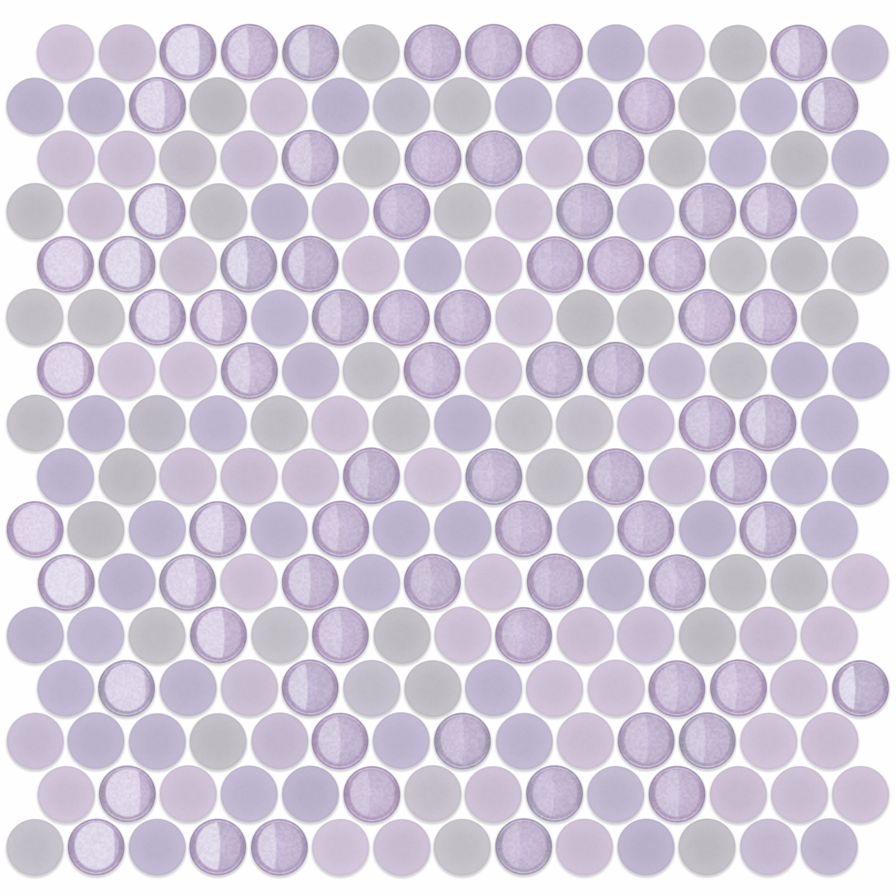
Give the GLSL for this pattern, as a Shadertoy shader.

```glsl
#define COLUMNS 14.0
#define ROWS 16.0
#define PITCH vec2(0.0682, 0.0591)
#define FIRST_TILE vec2(0.039, 0.0547)
#define ROW_SHIFT 0.0345
#define RADIUS 0.0315
#define JITTER 0.0012
#define GLASS_SHARE 0.34
#define GRAIN_SCALE 420.0
#define BACKGROUND vec3(0.995)

vec3 hash3(vec2 p) {
    vec3 q = fract(p.xyx * vec3(0.1031, 0.1030, 0.0973));
    q += dot(q, q.yxz + 33.33);
    return fract((q.xxy + q.yzz) * q.zyx);
}

float noise(vec2 p) {
    vec2 i = floor(p), f = fract(p);
    f = f * f * (3.0 - 2.0 * f);
    vec2 e = vec2(0, 1);
    return mix(mix(hash3(i).x, hash3(i + e.yx).x, f.x),
               mix(hash3(i + e).x, hash3(i + e.yy).x, f.x), f.y);
}

// Frosted tile: pink lavender, blue lavender or grey
vec3 matteColor(vec2 q, vec3 rnd, float grain) {
    vec3 pink = vec3(0.795, 0.745, 0.825);
    vec3 blue = vec3(0.735, 0.705, 0.800);
    vec3 grey = vec3(0.752, 0.740, 0.770);
    vec3 tint = mix(pink, blue, smoothstep(0.38, 0.62, rnd.x));
    tint = mix(tint, grey, smoothstep(0.66, 0.80, rnd.y));
    float r = length(q);
    float shade = 0.98 + 0.03 * rnd.z + 0.035 * smoothstep(0.3, 0.95, r);
    shade -= 0.05 * smoothstep(0.92, 1.0, r);
    return tint * shade + 0.012 * (grain - 0.5);
}

// Glossy tile: dark rim, pale inner disc and a sheen cut by a vertical edge
vec3 glassColor(vec2 q, float across, vec3 rnd, float grain) {
    vec3 rimColor = mix(vec3(0.68, 0.60, 0.735), vec3(0.65, 0.62, 0.71), rnd.x * rnd.x);
    vec3 bodyColor = mix(vec3(0.775, 0.71, 0.82), vec3(0.735, 0.69, 0.79), rnd.y);
    vec3 sheenColor = vec3(0.91, 0.89, 0.945);
    float r = length(q);
    float inner = length((q - vec2(0.02, 0.04)) / vec2(0.80, 0.86));
    float disc = 1.0 - smoothstep(0.92, 1.04, inner);

    float split = mix(0.75, -0.05, smoothstep(0.02, 0.36, across)) + 0.3 * (rnd.z - 0.5);
    float sheen = 1.0 - smoothstep(split - 0.05, split + 0.05, q.x + 0.12 * q.y * q.y);
    float strength = mix(0.3, 0.9, smoothstep(0.08, 0.42, abs(across - 0.6)));

    vec3 col = mix(rimColor, bodyColor, 0.25 + 0.75 * disc);
    col += 0.04 * disc * (1.0 - inner);
    col = mix(col, sheenColor, sheen * strength * disc * (0.72 + 0.28 * rnd.y));

    // Refracted side crescents and the bright bevel
    float crescent = smoothstep(0.72, 0.95, abs(q.x)) * (1.0 - disc);
    col -= 0.05 * crescent;
    float bevel = smoothstep(0.045, 0.0, abs(r - 0.92));
    col += 0.10 * bevel * smoothstep(0.2, 0.9, abs(q.y));
    col -= 0.07 * smoothstep(0.94, 1.0, r);
    return col + 0.055 * (grain - 0.5);
}

void mainImage(out vec4 fragColor, in vec2 fragCoord) {
    float size = min(iResolution.x, iResolution.y);
    vec2 p = (fragCoord - 0.5 * iResolution.xy) / size + 0.5;
    float aa = 1.0 / size;

    // Nearest tile among the adjacent staggered rows
    float nearest = 1e3, shadowDist = 1e3;
    vec2 center = vec2(0), id = vec2(0);
    float baseRow = round((p.y - FIRST_TILE.y) / PITCH.y);
    for (int k = -1; k <= 1; k++) {
        float row = clamp(baseRow + float(k), 0.0, ROWS - 1.0);
        float startX = FIRST_TILE.x + ROW_SHIFT * mod(row, 2.0);
        float column = clamp(round((p.x - startX) / PITCH.x), 0.0, COLUMNS - 1.0);
        vec2 cell = vec2(column, row);
        vec2 c = vec2(startX, FIRST_TILE.y) + cell * PITCH;
        c += JITTER * (hash3(cell + 71.0).xy - 0.5);
        float d = length(p - c);
        shadowDist = min(shadowDist, length(p - c + vec2(0.0, 0.0018)) - RADIUS);
        if (d < nearest) {
            nearest = d;
            center = c;
            id = cell;
        }
    }

    // Soft contact shadow
    vec3 col = BACKGROUND - 0.16 * (1.0 - smoothstep(-0.001, 0.0032, shadowDist));

    // Tile surface
    vec2 q = (p - center) / RADIUS;
    vec3 rnd = hash3(id + 13.0);
    float grain = noise(p * GRAIN_SCALE);
    bool isGlass = hash3(id + 137.0).x < GLASS_SHARE;
    vec3 tile = isGlass ? glassColor(q, center.x, rnd, grain) : matteColor(q, rnd, grain);
    col = mix(col, tile, 1.0 - smoothstep(-aa, aa, nearest - RADIUS));

    fragColor = vec4(clamp(col, 0.0, 1.0), 1.0);
}
```
